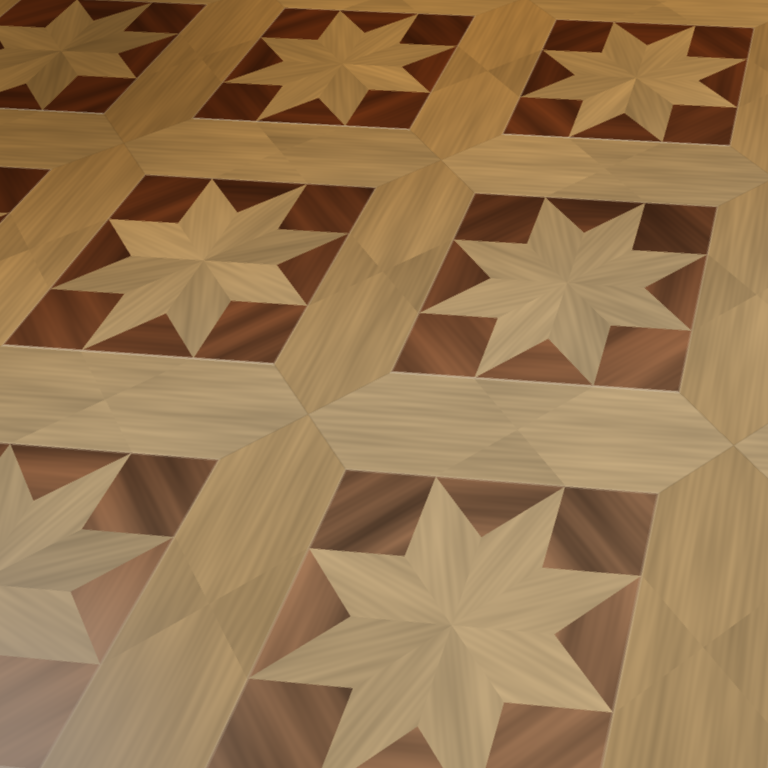
A three.js fragment shader for this pattern:

```glsl
// Parquet floor in perspective: eight-pointed star panels framed by mitred plank bands.
varying vec2 vUv;

// Perspective: canvas = (ORIGIN + AXIS_U * u + AXIS_W * w) / (1 + dot(VANISH, uw)), y down
const vec2 ORIGIN = vec2(0.5743, 0.2085);
const vec2 AXIS_U = vec2(0.4092, 0.0176);
const vec2 AXIS_W = vec2(-0.2612, 0.2124);
const vec2 VANISH = vec2(-0.0242, -0.2198);

// Layout, in units of one repeat
const float PANEL_HALF = 0.352;
const float EDGE_HALF = 0.0035;
const float SEAM_HALF = 0.0025;
const float STAR_INNER = 0.4142;   // tan(22.5 deg), in panel half widths
const float FILTER = 0.0024;       // edge softness, in canvas units

// Woods, from the far end of the floor to the near end
const vec3 MAPLE_FAR = vec3(0.62, 0.455, 0.235);
const vec3 MAPLE_NEAR = vec3(0.69, 0.595, 0.445);
const vec3 WALNUT_FAR = vec3(0.31, 0.135, 0.045);
const vec3 WALNUT_NEAR = vec3(0.51, 0.375, 0.27);
const vec3 CROSS_BAND_TINT = vec3(0.97, 0.935, 0.87);
const vec3 EDGE_COLOR = vec3(0.80, 0.73, 0.62);
const vec3 SHEEN_COLOR = vec3(0.60, 0.56, 0.53);
const float FIBRE = 0.10;
const float STREAK = 0.12;

float hash(vec2 p) {
  vec3 h = fract(vec3(p.xyx) * 0.1031);
  h += dot(h, h.yzx + 33.33);
  return fract((h.x + h.y) * h.z);
}

vec2 gradient(vec2 cell) {
  float angle = 6.2832 * hash(cell);
  return vec2(cos(angle), sin(angle));
}

float gradientNoise(vec2 p) {
  vec2 i = floor(p), f = fract(p);
  vec2 s = f * f * f * (f * (f * 6.0 - 15.0) + 10.0);
  vec2 e = vec2(1.0, 0.0);
  float low = mix(dot(gradient(i), f), dot(gradient(i + e), f - e), s.x);
  float high = mix(dot(gradient(i + e.yx), f - e.yx),
                   dot(gradient(i + e.xx), f - e.xx), s.x);
  return mix(low, high, s.y);
}

// Grain stretched along x; the seed shifts tone and figure of each piece
vec3 wood(vec3 tone, vec2 grainPos, float seed, float variation, float streak) {
  vec2 g = grainPos + seed * vec2(17.0, 31.0);
  float fibre = gradientNoise(g * vec2(5.0, 85.0));
  float figure = gradientNoise(g * vec2(1.5, 15.0));
  return tone * (1.0 + variation * (seed - 0.5) + FIBRE * fibre + streak * figure);
}

// Inverse of the perspective above
vec2 canvasToFloor(vec2 p) {
  vec2 a = AXIS_U - p * VANISH.x;
  vec2 b = AXIS_W - p * VANISH.y;
  vec2 r = p - ORIGIN;
  return vec2(r.x * b.y - r.y * b.x, a.x * r.y - a.y * r.x) / (a.x * b.y - a.y * b.x);
}

// Star of eight rhombi; walnut squares at the corners and triangles at the sides
vec3 panel(vec2 p, vec2 id, vec3 maple, vec3 walnut) {
  vec2 a = abs(p);
  float major = max(a.x, a.y), minor = min(a.x, a.y);
  bool corner = minor > STAR_INNER;
  if (corner || major - minor > 1.0 - STAR_INNER) {
    vec2 outward = sign(p);
    if (!corner) outward *= a.x > a.y ? vec2(1.0, 0.0) : vec2(0.0, 1.0);
    float seed = hash(id * 7.0 + outward * 2.3 + 40.0);
    vec2 n = normalize(outward);
    vec2 g = vec2(n.x * p.y - n.y * p.x, dot(n, p)) * PANEL_HALF;
    return wood(walnut, g, seed, 0.22, 0.5);
  }
  float facet = floor(atan(p.y, p.x) / 0.7854);
  float angle = (facet + 0.5) * 0.7854;
  vec2 n = vec2(cos(angle), sin(angle));
  float seed = hash(id * 5.0 + vec2(facet + 60.0, 13.0));
  vec2 g = vec2(dot(n, p), n.x * p.y - n.y * p.x) * PANEL_HALF;
  return wood(maple * (0.985 + 0.025 * cos(3.1416 * facet)), g, seed, 0.16, STREAK);
}

// Planks mitred at the crossings, with a faint pair of triangles at mid length
vec3 band(vec2 q, vec2 local, vec3 maple) {
  vec2 d = fract(q + 0.5) - 0.5;
  bool level = abs(d.y) < abs(d.x);
  vec2 id = floor(q + (level ? vec2(0.0, 0.5) : vec2(0.5, 0.0)));
  vec2 g = level ? vec2(local.x, d.y) : vec2(local.y, d.x);
  bool inlay = abs(g.y) > abs(g.x);
  float part = inlay ? 3.0 + sign(g.y) : 8.0 + sign(g.x);
  float seed = hash(id * 9.0 + vec2(part + 50.0, level ? 3.0 : 27.0));
  vec3 tone = level ? maple : maple * CROSS_BAND_TINT;
  vec3 color = wood(tone * (inlay ? 0.975 : 1.0), g, seed, 0.09, STREAK);
  float seam = 1.0 - step(SEAM_HALF, abs(abs(d.x) - abs(d.y)));
  return color * (1.0 - 0.08 * seam);
}

vec3 floorColor(vec2 p) {
  vec2 q = canvasToFloor(p);
  vec2 local = fract(q) - 0.5;
  float depth = p.y + 0.2 * (p.x - 0.5);
  vec3 maple = mix(MAPLE_FAR, MAPLE_NEAR, smoothstep(0.0, 0.55, depth));
  vec3 walnut = mix(WALNUT_FAR, WALNUT_NEAR, smoothstep(0.05, 0.8, depth));
  float reach = max(abs(local.x), abs(local.y)) - PANEL_HALF;
  vec3 color = reach < 0.0 ? panel(local / PANEL_HALF, floor(q), maple, walnut)
                           : band(q, local, maple);
  // Pale joint around the panel, catching most light on its near side
  float edge = 1.0 - step(EDGE_HALF, abs(reach));
  return mix(color, EDGE_COLOR, edge * (local.y > abs(local.x) ? 0.65 : 0.25));
}

void main() {
  vec2 p = vec2(vUv.x, 1.0 - vUv.y);
  vec3 color = vec3(0.0);
  for (int j = -1; j <= 1; j++)
    for (int i = -1; i <= 1; i++)
      color += floorColor(p + vec2(float(i), float(j)) * FILTER / 3.0) / 9.0;
  // Window sheen at the near left, shade at the far left
  color = mix(color, SHEEN_COLOR, 0.6 * (1.0 - smoothstep(0.0, 0.42, distance(p, vec2(0.0, 1.0)))));
  color *= mix(0.75, 1.0, smoothstep(0.0, 0.4, distance(p, vec2(0.1, 0.0))));
  gl_FragColor = vec4(color, 1.0);
}
```
